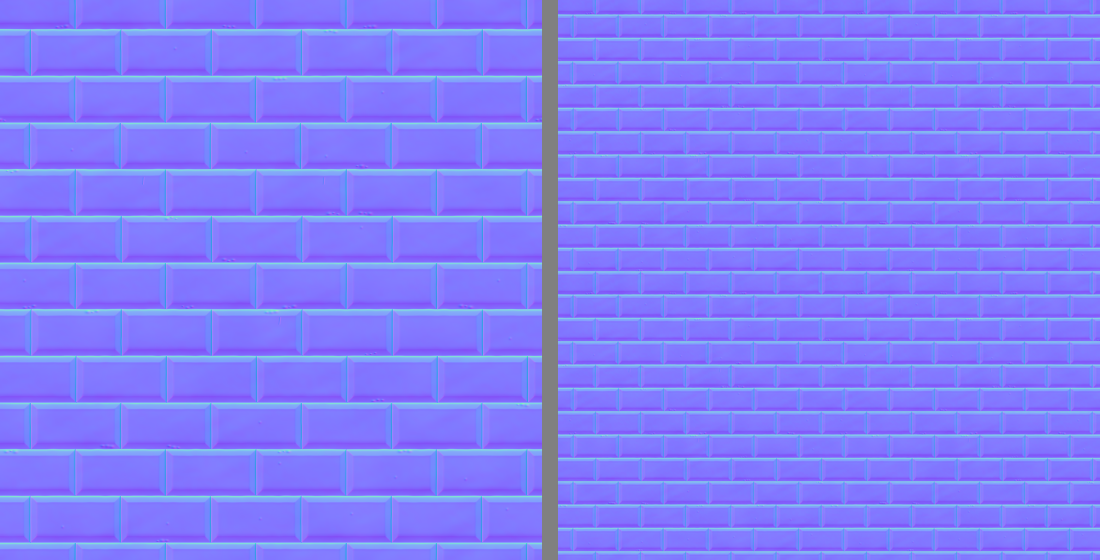
Left: one tile. Right: repeated 2 by 2.
A WebGL 2 fragment shader for this texture map:

```glsl
#version 300 es
precision highp float;
// Normal map of bevelled wall tiles in running bond, 6 across and 12 down.
// Slopes of bevels, lips, creases, glaze ripples and chips are summed per tile,
// then turned into a unit normal; all noise wraps at the canvas edges.
uniform vec2 u_resolution;
out vec4 fragColor;

float hash(vec2 p) {
  vec3 q = fract(p.xyx * vec3(0.1031, 0.1030, 0.0973));
  q += dot(q, q.yzx + 33.33);
  return fract((q.x + q.y) * q.z);
}

// Value noise that repeats after a whole number of cells
float noise(vec2 p, vec2 period) {
  vec2 i = floor(p), f = fract(p);
  f = f * f * (3.0 - 2.0 * f);
  vec2 a = mod(i, period), b = mod(i + 1.0, period);
  return mix(mix(hash(a), hash(vec2(b.x, a.y)), f.x),
             mix(hash(vec2(a.x, b.y)), hash(b), f.x), f.y);
}

// Soft peak of width w around zero
float peak(float d, float w) {
  return exp(-d * d / (w * w));
}

float bevel(float d) {
  return smoothstep(0.155, 0.12, d);
}

// Shallow slanted ripples and fine grain of the glaze
vec2 glazeSlope(vec2 uv) {
  vec2 sheared = vec2(12.0 * uv.x + 12.0 * uv.y, 48.0 * uv.y - 24.0 * uv.x);
  vec2 wrap = vec2(12.0, 24.0);
  float ripple = noise(sheared, wrap) - noise(sheared + vec2(0.2, 0.5), wrap);
  vec2 fine = uv * vec2(90.0, 120.0), finePeriod = vec2(90.0, 120.0);
  float grain = noise(fine, finePeriod) - noise(fine + 0.4, finePeriod);
  float broad = noise(uv * vec2(18.0, 24.0), vec2(18.0, 24.0)) - 0.5;
  return vec2(-0.025, 0.06) * ripple + vec2(-0.025, 0.03) * grain + vec2(0.03, 0.05) * broad;
}

// Small chips near the edges of some tiles, and a rare upright scratch
vec2 wearSlope(vec2 p, vec2 size, vec2 id) {
  vec2 slope = vec2(0.0);
  float edge = step(0.6, hash(id + 41.0)) * 0.9 + 0.05;
  float start = hash(id + 17.0) * 0.75 + 0.1;
  float chipped = step(0.7, hash(id + 71.0));
  for (int k = 0; k < 3; k++) {
    float s = float(k) * 13.0;
    vec2 centre = vec2((start + 0.05 * float(k)) * size.x, edge + 0.04 * (hash(id + s + 5.0) - 0.5));
    float r = mix(0.015, 0.035, hash(id + s + 29.0));
    vec2 q = (p - centre) / (r * vec2(1.5, 1.0));
    slope += chipped * 0.5 * q * exp(-dot(q, q));
  }
  vec2 pit = (p - size * (0.25 + 0.5 * vec2(hash(id + 7.0), hash(id + 57.0)))) / 0.028;
  slope += step(0.8, hash(id + 93.0)) * 0.3 * pit * exp(-dot(pit, pit));
  vec2 q = p - size * 0.75;
  float along = smoothstep(0.1, 0.06, abs(q.y));
  float across = (q.x - 0.1 * q.y) / 0.016;
  slope.x += step(0.94, hash(id + 3.0)) * along * 0.5 * across * exp(-across * across);
  return slope;
}

void main() {
  vec2 uv = gl_FragCoord.xy / u_resolution;
  float px = 12.0 / u_resolution.y;
  vec2 size = vec2(1.9375, 1.0);

  // Running bond with a slight sideways drift per course
  float y = uv.y * 12.0 - 0.375;
  float row = floor(y);
  float drift = 0.016 * (hash(vec2(mod(row, 12.0), 8.0)) - 0.5);
  float x = uv.x * 6.0 - 0.342 - 0.5 * mod(row, 2.0) - drift;
  vec2 id = mod(vec2(floor(x), row), vec2(6.0, 12.0));
  vec2 p = vec2(fract(x), fract(y)) * size;

  // Distances to the four sides
  float rough = 0.008 * (noise(uv * 72.0, vec2(72.0)) - 0.5);
  float left = p.x + rough, right = size.x - p.x - rough;
  float bottom = p.y + rough, top = 1.0 - p.y - rough;
  float dx = min(left, right), dy = min(bottom, top);

  // Face, slightly bowed and leaning down
  vec2 n = vec2(0.02, -0.06 + 0.11 * (p.y - 0.5)) + glazeSlope(uv);

  // Bevels meeting in mitres
  float mitre = smoothstep(-0.025, 0.025, dx - dy);
  n.y += mitre * (0.27 * bevel(top) - 0.12 * bevel(bottom));
  n += (1.0 - mitre) * (vec2(0.05, 0.05) * bevel(left) + vec2(-0.1, 0.12) * bevel(right));

  // Creases where the bevels reach the face, and along the mitres
  float inside = smoothstep(0.09, 0.15, dx);
  n.y -= inside * (0.13 * peak(bottom - 0.14, 0.05) + 0.05 * peak(top - 0.165, 0.025));
  float upright = smoothstep(0.09, 0.15, dy);
  n.x += upright * (0.07 * peak(left - 0.145, 0.022) - 0.05 * peak(right - 0.145, 0.022));
  n += vec2(0.13, -0.06) * peak(dx - dy, 0.025) * bevel(dx) * (left < right ? 1.0 : 0.5);

  // Rounded lips along the joints
  n.y += 0.12 * peak(top, 0.08) + 0.5 * peak(top, max(0.032, px));
  n += vec2(-0.62, 0.2) * peak(right, max(0.026, px));
  n += vec2(0.3, 0.05) * peak(left, max(0.022, px * 0.8));
  n.y += 0.1 * peak(bottom, 0.04);

  n += wearSlope(p, size, id);

  // Thin grout softens the change from one tile to the next
  n = mix(n, vec2(0.08, 0.3), 0.8 * smoothstep(px * 0.8, 0.0, dy));
  n = mix(n, vec2(-0.2, 0.15), 0.7 * smoothstep(px * 0.7, 0.0, dx));

  n *= min(1.0, 0.92 / max(length(n), 0.001));
  vec3 normal = vec3(n, sqrt(1.0 - dot(n, n)));
  fragColor = vec4(0.5 + 0.5 * normal, 1.0);
}
```
